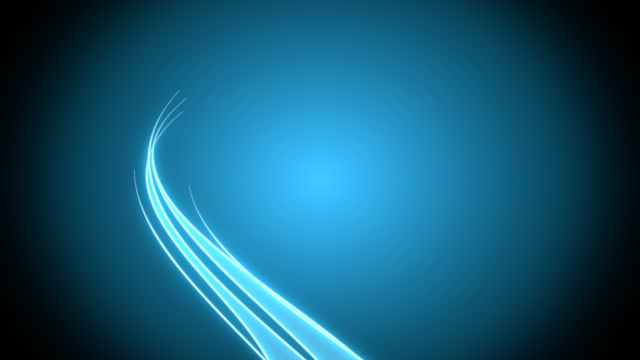
Reproduce this background procedurally as a Shadertoy shader.

```glsl
const vec2 GLOW_CENTRE = vec2(0.5, 0.5);      // share of the canvas
const vec2 GLOW_SHAPE = vec2(0.85, 1.0);
const float GLOW_RADIUS = 0.85;
const float GLOW_GREEN = 0.80;
const vec2 VIGNETTE = vec2(0.55, 0.92);

const vec3 HALO_COLOUR = vec3(0.16, 0.50, 0.62);
const vec3 RIBBON_COLOUR = vec3(0.40, 0.84, 1.0);
const vec3 CORE_COLOUR = vec3(0.82, 1.0, 1.0);
const float HALO_WIDTH = 0.013;
const float HALO_STRENGTH = 0.42;
const float RIBBON_OPACITY = 0.72;
const float THIN = 0.0010;
const float THICK = 0.0034;
const float TIP_OPACITY = 0.42;

// Each strand is a cubic x(y) through four shared heights
const int STRANDS = 6;
const vec4 HEIGHTS = vec4(0.729, 0.572, 0.410, 0.0);
const vec4 STRAND_X[STRANDS] = vec4[STRANDS](
    vec4(0.562, 0.417, 0.435, 0.745),
    vec4(0.481, 0.414, 0.456, 0.847),
    vec4(0.475, 0.419, 0.482, 0.880),
    vec4(0.521, 0.424, 0.498, 1.002),
    vec4(0.468, 0.377, 0.400, 0.736),
    vec4(0.662, 0.532, 0.551, 1.005));
const float TIP_Y[STRANDS] = float[STRANDS](0.692, 0.750, 0.620, 0.729, 0.530, 0.486);

// Lagrange weights of the four heights
vec4 curveWeights(float y) {
    vec4 weights = vec4(1.0);
    for (int i = 0; i < 4; i++)
        for (int j = 0; j < 4; j++)
            if (i != j) weights[i] *= (y - HEIGHTS[j]) / (HEIGHTS[i] - HEIGHTS[j]);
    return weights;
}

vec3 background(vec2 p, float aspect) {
    float r = length((p - GLOW_CENTRE * vec2(aspect, 1.0)) * GLOW_SHAPE);
    float green = GLOW_GREEN * max(1.0 - r / GLOW_RADIUS, 0.0);
    green *= 1.0 - smoothstep(VIGNETTE.x, VIGNETTE.y, r);
    return vec3(0.40 * pow(green, 1.9), green, min(1.34 * green, 1.0));
}

// Soft fill between two strands
float ribbon(float x, float left, float right, float pixel) {
    return smoothstep(-pixel, pixel, x - left) * smoothstep(-pixel, pixel, right - x);
}

void mainImage(out vec4 fragColor, in vec2 fragCoord) {
    float pixel = 1.0 / iResolution.y;
    vec2 p = fragCoord * pixel;
    vec3 colour = background(p, iResolution.x * pixel);

    const float STEP = 0.002;
    vec4 weights = curveWeights(p.y);
    vec4 slopeWeights = (curveWeights(p.y + STEP) - weights) / STEP;

    // Ribbons between paired strands
    float fill = 0.0;
    for (int i = 0; i < 4; i += 2) {
        float left = dot(weights, STRAND_X[i]);
        float right = dot(weights, STRAND_X[i + 1]);
        fill = max(fill, ribbon(p.x, left, right, pixel));
    }
    fill *= 1.0 - smoothstep(0.40, 0.60, p.y);
    colour = mix(colour, RIBBON_COLOUR, fill * RIBBON_OPACITY);

    // Halos and bright cores
    float halo = 0.0;
    float core = 0.0;
    for (int i = 0; i < STRANDS; i++) {
        float slope = dot(slopeWeights, STRAND_X[i]);
        float d = abs(p.x - dot(weights, STRAND_X[i])) / sqrt(1.0 + slope * slope);
        float below = TIP_Y[i] - p.y;
        float present = smoothstep(-pixel, 2.0 * pixel, below);
        float growth = smoothstep(0.0, 0.22, below);
        float width = mix(THIN, THICK, growth);
        float line = 1.0 - smoothstep(width - pixel, width + pixel, d);
        core = max(core, line * present * mix(TIP_OPACITY, 0.95, growth));
        halo += exp(-d / HALO_WIDTH) * present * growth;
    }
    colour += HALO_COLOUR * HALO_STRENGTH * halo;
    colour = mix(colour, CORE_COLOUR, core);

    fragColor = vec4(clamp(colour, 0.0, 1.0), 1.0);
}
```
